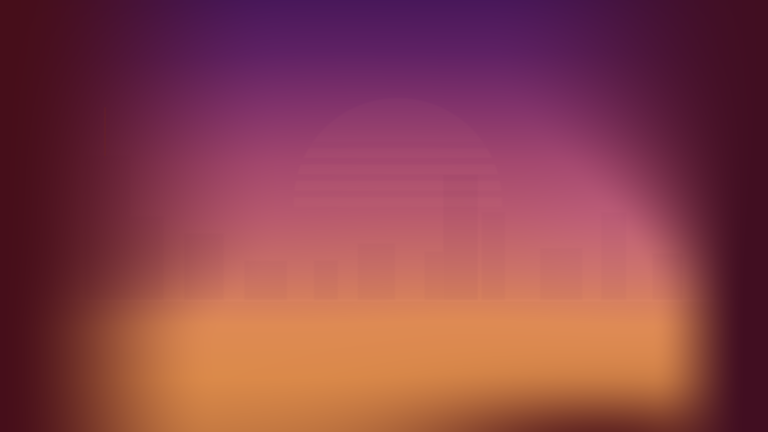
This background is drawn by a WebGL 2 fragment shader. Its source:

```glsl
#version 300 es
precision highp float;
// Hazy violet-to-orange sunset with a faint striped sun and a ghostly skyline.

uniform vec2 u_resolution;
out vec4 fragColor;

// Lengths are in canvas heights, origin at the lower left.
const float HORIZON = 0.305;
const vec2 SUN_CENTER = vec2(0.921, 0.532);
const float SUN_RADIUS = 0.241;
const float STRIPE_PERIOD = 0.038;
const float SUN_STRENGTH = 0.055;
const float CELL_WIDTH = 0.135;
const float SKYLINE_STRENGTH = 0.045;
const vec2 SHADOW_CENTER = vec2(1.40, -0.03);
const vec2 SHADOW_RADII = vec2(0.42, 0.11);
const vec3 LEFT_SHADE = vec3(0.275, 0.055, 0.100);
const vec3 RIGHT_SHADE = vec3(0.255, 0.055, 0.130);
const vec3 FLOOR_SHADE = vec3(0.340, 0.110, 0.120);
const vec3 SUN_COLOR = vec3(0.90, 0.55, 0.52);
const vec3 TOWER_COLOR = vec3(0.38, 0.10, 0.26);
const vec3 MAST_COLOR = vec3(0.75, 0.30, 0.16);

// Evenly spaced sky colours, from bottom to top.
const int LAST_STOP = 8;
const vec3 SKY[9] = vec3[9](
    vec3(0.78, 0.48, 0.26), vec3(0.86, 0.54, 0.29), vec3(0.87, 0.54, 0.33),
    vec3(0.79, 0.44, 0.40), vec3(0.72, 0.35, 0.43), vec3(0.64, 0.28, 0.43),
    vec3(0.51, 0.20, 0.42), vec3(0.37, 0.13, 0.39), vec3(0.28, 0.09, 0.35));

float hash(float n) {
    return fract(sin(n * 127.1 + 3.7) * 43758.5453);
}

vec3 skyGradient(float y) {
    float t = clamp(y, 0.0, 0.9999) * float(LAST_STOP);
    int i = int(t);
    return mix(SKY[i], SKY[i + 1], fract(t));
}

float boxDistance(vec2 p, vec2 halfSize) {
    vec2 d = abs(p) - halfSize;
    return length(max(d, 0.0)) + min(max(d.x, d.y), 0.0);
}

// Coverage of a block standing on the horizon.
float tower(vec2 p, float x, float halfWidth, float top, float soft) {
    float halfHeight = 0.5 * (top - HORIZON);
    vec2 center = vec2(x, HORIZON + halfHeight);
    return 1.0 - smoothstep(-soft, soft, boxDistance(p - center, vec2(halfWidth, halfHeight)));
}

float skyline(vec2 p, float soft) {
    float cover = 0.0;
    float cell = floor(p.x / CELL_WIDTH);
    for (int k = -1; k <= 1; k++) {
        float id = cell + float(k);
        float x = (id + 0.35 + 0.3 * hash(id)) * CELL_WIDTH;
        float top = HORIZON + mix(0.08, 0.23, hash(id + 41.0));
        cover = max(cover, 0.75 * tower(p, x, mix(0.025, 0.05, hash(id + 17.0)), top, soft));
    }
    // Two landmark towers rise above the rest.
    cover = max(cover, tower(p, 0.249, 0.053, 0.640, soft));
    return max(cover, tower(p, 1.066, 0.040, 0.595, soft));
}

float stripedSun(vec2 p, float soft) {
    vec2 d = p - SUN_CENTER;
    float disc = 1.0 - smoothstep(-soft, soft, length(d) - SUN_RADIUS);
    float wave = abs(fract(d.y / STRIPE_PERIOD) - 0.5) * STRIPE_PERIOD;
    float bands = smoothstep(-soft, soft, wave - 0.2 * STRIPE_PERIOD);
    float solid = smoothstep(0.10, 0.17, d.y);
    return disc * mix(bands, 0.7, solid) * smoothstep(-0.03, 0.0, d.y);
}

void main() {
    vec2 p = gl_FragCoord.xy / u_resolution.y;
    float width = u_resolution.x / u_resolution.y;
    float soft = max(0.003, 1.0 / u_resolution.y);
    float fromRight = width - p.x;

    // Sky with a slow layered-sine drift.
    float drift = sin(p.x * 4.0 + 0.6) + 0.5 * sin(p.x * 9.0 + p.y * 5.0);
    vec3 color = skyGradient(p.y + 0.006 * drift);

    // Faint sun, skyline, mast and horizon line.
    color = mix(color, SUN_COLOR, SUN_STRENGTH * stripedSun(p, soft));
    color = mix(color, TOWER_COLOR, SKYLINE_STRENGTH * skyline(p, soft));
    float mast = 1.0 - smoothstep(0.0, soft, boxDistance(p - vec2(0.243, 0.695), vec2(0.001, 0.055)));
    color = mix(color, MAST_COLOR, 0.3 * mast);
    color += 0.012 * (1.0 - smoothstep(0.0, 2.0 * soft, abs(p.y - HORIZON)));

    // Rose haze near the right edge.
    vec2 haze = (p - vec2(1.42, 0.46)) / vec2(0.22, 0.16);
    color += vec3(0.02, 0.015, 0.035) * exp(-dot(haze, haze));

    // Dark pool along the lower right.
    vec2 pool = (p - SHADOW_CENTER) / SHADOW_RADII;
    color = mix(color, FLOOR_SHADE, 0.95 * exp(-dot(pool, pool)));

    // Side shadows: broad on the left, tightening downward on the right.
    float leftReach = mix(0.50, 0.65, smoothstep(0.2, 0.45, p.y));
    color = mix(LEFT_SHADE, color, smoothstep(0.0, leftReach, p.x));
    float rise = smoothstep(0.3, 0.9, p.y);
    float rightEdge = mix(0.16, 0.33, rise);
    float rightSoft = mix(0.11, 0.33, rise);
    color = mix(RIGHT_SHADE, color, smoothstep(rightEdge - rightSoft, rightEdge + rightSoft, fromRight));

    fragColor = vec4(color, 1.0);
}
```
